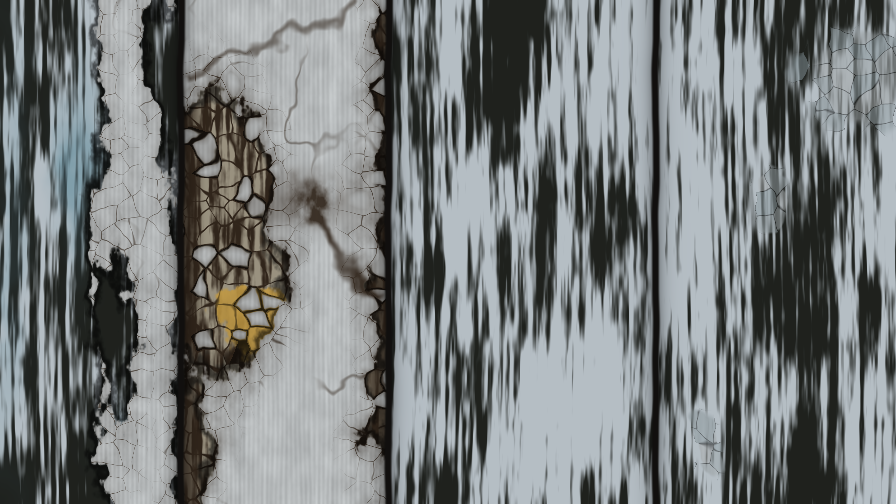
Reproduce this texture procedurally as a Shadertoy shader.

```glsl
// Four weathered vertical planks: streaked bare wood, peeling pale paint, dark seams.
// Stretched value noise makes the grain, warped ellipses place peeled and stained
// areas, and cellular noise draws the cracks and loose flakes.

#define SEAMS vec3(0.359, 0.771, 1.301)
#define SEAM_WIDTH 0.0065
#define GRAIN_SCALE vec2(140.0, 8.0)
#define RIB_FREQUENCY 680.0
#define FLAKE_SCALE 26.0
#define DARK_WOOD vec3(0.12, 0.13, 0.115)
#define PALE_WOOD vec3(0.71, 0.745, 0.77)
#define PAINT vec3(0.73, 0.745, 0.75)
#define BLUE vec3(0.40, 0.53, 0.58)
#define OCHRE vec3(0.72, 0.57, 0.25)
#define TAN_WOOD vec3(0.60, 0.57, 0.50)
#define BROWN vec3(0.19, 0.145, 0.105)

float hash(vec2 p) {
    vec3 q = fract(p.xyx * vec3(0.1031, 0.1030, 0.0973));
    q += dot(q, q.yzx + 33.33);
    return fract((q.x + q.y) * q.z);
}

float valueNoise(vec2 p) {
    vec2 i = floor(p), f = fract(p);
    f = f * f * (3.0 - 2.0 * f);
    return mix(mix(hash(i), hash(i + vec2(1, 0)), f.x),
               mix(hash(i + vec2(0, 1)), hash(i + vec2(1, 1)), f.x), f.y);
}

float fbm(vec2 p) {
    float sum = 0.0, amp = 0.53;
    for (int i = 0; i < 4; i++) {
        sum += amp * valueNoise(p);
        p = p * 2.1 + 17.3;
        amp *= 0.5;
    }
    return sum;
}

// x: gap to the cell border, y: random value of the cell
vec2 cells(vec2 p) {
    float near = 9.0, next = 9.0, id = 0.0;
    for (int k = 0; k < 9; k++) {
        vec2 c = floor(p) + vec2(k % 3 - 1, k / 3 - 1);
        float d = length(c + vec2(hash(c), hash(c + 57.0)) - p);
        if (d < near) { next = near; near = d; id = hash(c + 91.0); }
        else next = min(next, d);
    }
    return vec2(next - near, id);
}

// Approximate distance outside an ellipse with centre (x, y) and radii (w, h)
float ellipse(vec2 p, float x, float y, float w, float h) {
    return (length((p - vec2(x, y)) / vec2(w, h)) - 1.0) * min(w, h);
}

float spot(vec2 p, float x, float y, float w, float h) {
    vec2 d = (p - vec2(x, y)) / vec2(w, h);
    return exp(-1.5 * dot(d, d));
}

float segment(vec2 p, vec2 a, vec2 b) {
    vec2 d = b - a;
    return length(p - a - d * clamp(dot(p - a, d) / dot(d, d), 0.0, 1.0));
}

void mainImage(out vec4 fragColor, in vec2 fragCoord) {
    vec2 p = fragCoord / iResolution.y;
    float aa = 1.5 / iResolution.y;
    float plank = dot(step(SEAMS, vec3(p.x)), vec3(1.0));
    vec2 seed = plank * vec2(37.0, 11.0);
    vec2 warp = vec2(fbm(p * 9.0 + seed), fbm(p * 9.0 + 40.0)) - 0.5;
    vec2 q = p + 0.1 * warp;
    float rough = fbm(p * vec2(38.0, 26.0)) - 0.5;
    vec2 flake = cells((p + 0.05 * warp) * FLAKE_SCALE);

    // Bare wood: fine streaks shifted by broad wear and grime
    vec2 g = (p + vec2(0.003 * sin(p.y * 6.0 + plank), 0.0)) * GRAIN_SCALE + seed;
    float grain = 0.5 * valueNoise(g) + 0.3 * valueNoise(g * 0.5 + 8.0)
                + 0.2 * valueNoise(g * vec2(2.1, 4.0));
    float wear = 0.75 * (fbm(p * vec2(11.0, 5.0) + seed) - 0.5);
    float grime = spot(q, 1.0, 0.95, 0.14, 0.2) + spot(q, 1.215, 0.6, 0.03, 0.07)
                + spot(q, 0.845, 0.47, 0.035, 0.12) + spot(q, 1.6, 0.48, 0.07, 0.22)
                + spot(q, 1.6, 0.04, 0.07, 0.14) + 1.6 * spot(q, 0.235, 0.36, 0.05, 0.18);
    float bias = plank < 0.5 ? -0.07 : plank < 2.5 ? 0.045 : 0.015;
    float tone = smoothstep(0.31, 0.64, grain + wear + bias - 0.23 * grime);
    vec3 color = mix(DARK_WOOD, PALE_WOOD, tone);

    // Blue remnants, then loose flakes on the last plank
    float blue = spot(q, 0.155, 0.66, 0.04, 0.22) + spot(q, 0.25, 0.12, 0.05, 0.1)
               + 0.5 * spot(q, 0.02, 0.5, 0.04, 0.5);
    color = mix(color, BLUE * (0.5 + 0.6 * tone), 0.8 * min(blue, 1.0));
    float loose = spot(q, 1.7, 0.84, 0.13, 0.15) + spot(q, 1.42, 0.12, 0.05, 0.08)
                + spot(q, 1.53, 0.6, 0.05, 0.08);
    loose = step(2.5, plank) * smoothstep(0.35, 0.5, loose + 0.4 * flake.y - 0.24);
    vec3 chip = mix(PAINT, BLUE, 0.4 * flake.y) * (0.72 + 0.28 * grain);
    color = mix(color, chip * smoothstep(-0.04, 0.08, flake.x), 0.6 * loose);

    // Peeled wood and ochre primer on the second plank
    float second = step(0.5, plank) * step(plank, 1.5);
    float checks = smoothstep(0.02, 0.13, flake.x + 0.15 * rough);
    float rim = smoothstep(0.7, 0.75, p.x) + smoothstep(0.41, 0.37, p.x);
    vec3 peeled = mix(BROWN, TAN_WOOD, smoothstep(0.28, 0.6, grain + 0.4 * rough) * checks);
    color = mix(color, mix(peeled, BROWN, 0.7 * rim), second);
    float primer = 0.05 * rough - ellipse(q, 0.5, 0.35, 0.085, 0.075);
    color = mix(color, OCHRE * (0.55 + 0.45 * checks + 0.2 * rough),
                0.9 * second * smoothstep(-aa, 0.008, primer));

    // Paint cover: signed distance to the ragged edge
    float left = min(min(q.x - 0.195, 0.347 - p.x),
        min(ellipse(q, 0.35, 0.81, 0.055, 0.21), ellipse(q, 0.235, 0.36, 0.035, 0.16)));
    float right = min(
        min(ellipse(q, 0.43, 0.53, 0.135, 0.28), ellipse(q, 0.36, 0.1, 0.05, 0.24)),
        min(ellipse(q, 0.77, 0.4, 0.042, 0.34), ellipse(q, 0.77, 0.86, 0.03, 0.22)));
    float cover = (plank < 0.5 ? left : right) + 0.045 * rough;
    if (second > 0.5 && flake.y > 0.76) cover = max(cover, 0.05 * flake.x - 0.008);
    float painted = step(plank, 1.5);

    // Ribbed paint with stains, cracks and scorch marks
    float rib = sin(p.x * RIB_FREQUENCY + 3.0 * valueNoise(p * vec2(20.0, 6.0)));
    vec3 paint = PAINT * (0.91 + 0.03 * rib + 0.14 * grain + 0.12 * rough);
    float veins = smoothstep(0.025, 0.0, abs(fbm(p * 6.0 + 5.0) - 0.5));
    float stain = 0.45 * exp(-max(cover, 0.0) * 55.0)
        + 0.5 * veins * smoothstep(0.45, 0.65, fbm(p * 4.0 + 21.0))
        + 0.6 * smoothstep(0.012, 0.0, segment(q, vec2(0.39, 0.83), vec2(0.69, 1.0)))
        + 0.8 * smoothstep(0.018, 0.0, segment(q, vec2(0.64, 0.56), vec2(0.73, 0.42)))
        + spot(q, 0.637, 0.583, 0.065, 0.05) * (0.9 + 2.6 * rough);
    float crack = smoothstep(0.05, 0.0, flake.x) * smoothstep(0.06, 0.0, cover);
    stain = stain * mix(0.4, 0.85, second) + 0.6 * crack;
    paint = mix(paint, BROWN, clamp(stain, 0.0, 0.92));
    color *= 1.0 - 0.6 * painted * smoothstep(0.014, 0.0, abs(cover + 0.006));
    color = mix(color, paint, painted * smoothstep(-aa, aa, cover));

    // Seams with a soft shadow
    vec3 gaps = abs(p.x + 0.004 * valueNoise(vec2(p.y * 14.0, 3.0)) - 0.002 - SEAMS);
    float gap = min(gaps.x, min(gaps.y, gaps.z));
    color *= 1.0 - 0.5 * exp(-gap * 75.0);
    color = mix(vec3(0.065, 0.06, 0.055), color, smoothstep(-aa, aa, gap - SEAM_WIDTH));
    fragColor = vec4(clamp(color, 0.0, 1.0), 1.0);
}
```
